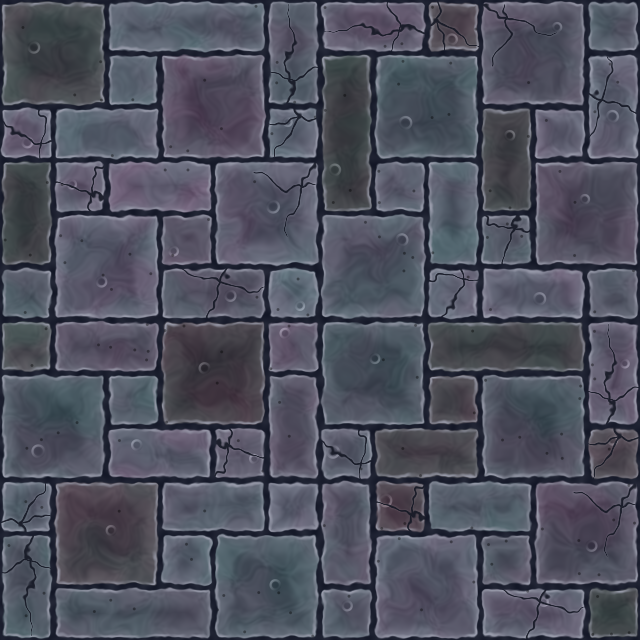
Give the GLSL for this texture, as a three.js fragment shader.

```glsl
// Painted stone paving: one 6 by 6 block of mixed slabs, turned to fill four quarters.
// Joint bit masks give each slab's rectangle; a rounded box distance shapes its edge,
// and gradient noise adds blotches, tints, craters, pits and forked cracks.
varying vec2 vUv;

#define CELLS 12.0                      // grid cells across the canvas
#define BLOCK 6.0                       // grid cells across one block
#define GAP 0.042                       // half joint width, in cells
#define ROUNDING 0.07                   // slab corner radius
#define WOBBLE 0.065                    // unevenness of slab edges
#define CRACK_WIDTH 0.017
#define CRACK_SHARE 0.48                // share of slabs that are cracked
#define PIT_SHARE 0.13
#define JOINT vec3(0.105, 0.12, 0.18)
#define CORE vec3(0.245, 0.25, 0.31)
#define RIM vec3(0.375, 0.388, 0.448)
#define LIT vec3(0.58, 0.59, 0.65)

float hash(vec2 p) {
  vec3 q = fract(p.xyx * 0.1031);
  q += dot(q, q.yzx + 33.33);
  return fract((q.x + q.y) * q.z);
}

vec2 hash2(vec2 p) { return vec2(hash(p), hash(p + 17.0)); }

float corner(vec2 i, vec2 f, float period) {
  float a = 6.2832 * hash(mod(i, period));
  return dot(vec2(cos(a), sin(a)), f);
}

// Gradient noise that wraps over the canvas
float noise(vec2 p, float freq) {
  p *= freq;
  float n = CELLS * freq;
  vec2 i = floor(p), f = p - i, e = vec2(1.0, 0.0);
  vec2 u = f * f * f * (f * (f * 6.0 - 15.0) + 10.0);
  return mix(mix(corner(i, f, n), corner(i + e.xy, f - e.xy, n), u.x),
             mix(corner(i + e.yx, f - e.yx, n), corner(i + 1.0, f - 1.0, n), u.x), u.y);
}

vec2 noise2(vec2 p, float freq) { return vec2(noise(p, freq), noise(p + 5.0, freq)); }

// Mask of line i, out of six
float pick(vec3 a, vec3 b, float i) {
  vec3 k = abs(vec3(0.0, 1.0, 2.0) - i), l = abs(vec3(3.0, 4.0, 5.0) - i);
  return dot(a, 1.0 - step(0.5, k)) + dot(b, 1.0 - step(0.5, l));
}

// Nearest joints on either side of a cell; set bits mark joints
vec2 span(float mask, float cell) {
  vec2 s = vec2(0.0, BLOCK);
  for (int i = 1; i < 6; i++) {
    float k = float(i);
    if (mod(floor((mask + 0.5) / exp2(k)), 2.0) > 0.5) {
      if (k <= cell) s.x = k;
      else s.y = min(s.y, k);
    }
  }
  return s;
}

// Distance to jagged branches that leave a hub
float crackDistance(vec2 v, vec2 seed) {
  float best = 9.0, turn = 6.2832 * hash(seed + 41.0);
  for (int i = 0; i < 4; i++) {
    float k = float(i), r = hash(seed + 7.0 * k + 3.0);
    float a = turn + 1.75 * k + 0.8 * r, len = mix(0.35, 1.5, r);
    vec2 dir = vec2(cos(a), sin(a));
    float along = clamp(dot(v, dir), 0.0, len);
    best = min(best, length(v - dir * along) + 0.01 * along / len);
  }
  return best;
}

void main() {
  // Block coordinates, turned per quarter
  vec2 p = vec2(vUv.x, 1.0 - vUv.y) * CELLS;
  vec2 block = floor(p / BLOCK), q = p - BLOCK * block;
  bool calm = block.y > block.x;
  if (block.x > block.y) q = vec2(BLOCK - q.y, q.x);
  else if (calm) q = BLOCK - q;

  // Slab rectangle
  vec2 c = floor(q);
  vec2 sx = span(pick(vec3(37.0, 45.0, 43.0), vec3(23.0, 27.0, 43.0), c.y), c.x);
  vec2 sy = span(pick(vec3(45.0, 29.0, 31.0), vec3(59.0, 43.0, 45.0), c.x), c.y);
  vec2 mid = 0.5 * vec2(sx.x + sx.y, sy.x + sy.y);
  vec2 size = 0.5 * vec2(sx.y - sx.x, sy.y - sy.x);
  vec2 local = q - mid, seed = 2.0 * mid, id = seed + 31.0 * block;

  // Depth inside the uneven rounded edge
  vec2 e = abs(local + WOBBLE * (noise2(p, 3.0) + 0.4 * noise2(p, 8.0))) - size + GAP + ROUNDING;
  float depth = ROUNDING - length(max(e, 0.0)) - min(max(e.x, e.y), 0.0);

  // Blotches and tints
  vec2 w = p + 3.0 * id + 0.5 * noise2(p, 2.0);
  float cloud = noise(w, 1.0) + 0.5 * noise(w, 2.0) + 0.3 * noise(w, 5.0);
  float core = smoothstep(0.1, 0.5, depth + 0.55 * cloud);
  vec3 col = mix(RIM, CORE, 0.75 * core) + 0.07 * cloud + 0.04 * noise(w, 7.0);
  col += (noise(w + 4.0, 1.0) + hash(id + 9.0) - 0.5) * vec3(-0.045, 0.032, 0.0);
  col *= mix(0.92, 1.1, hash(id + 5.0));
  if (hash(id) > 0.81) col *= vec3(0.78, 0.75, 0.7);

  // Worn bright edge, strongest at the corners
  vec2 reach = abs(local) / size;
  float tip = smoothstep(0.6, 0.95, min(reach.x, reach.y));
  float edge = smoothstep(0.0, 0.03, depth) * (1.0 - smoothstep(0.03, 0.085, depth));
  col = mix(col, LIT, edge * clamp(0.42 + 0.9 * noise(p, 4.0) + 0.3 * tip, 0.0, 0.9));
  col += 0.05 * exp(-9.0 * max(depth, 0.0));

  // Crater and small pits
  vec2 v = local - (hash2(id + 11.0) - 0.5) * 1.1 * size;
  float r = length(v), rad = mix(0.07, 0.11, hash(id + 2.0));
  float crater = step(0.6, hash(id + 23.0) + 0.4 * step(0.9, min(size.x, size.y)));
  float ring = 1.0 - smoothstep(0.008, 0.035, abs(r - rad));
  col += crater * (ring * (0.09 + 0.07 * (v.x + v.y) / rad) - 0.05 * (1.0 - smoothstep(0.4 * rad, rad, r)));
  vec2 g = floor(p * 3.0), o = fract(p * 3.0) - 0.5 - 0.6 * (hash2(g) - 0.5);
  col *= 1.0 - 0.4 * step(1.0 - PIT_SHARE, hash(g + 7.0)) * (1.0 - smoothstep(0.04, 0.12, length(o)));

  // Cracks with a faint light lip
  if (hash(seed + 13.0) < CRACK_SHARE * (calm ? 0.4 : 1.0)) {
    vec2 hub = (hash2(seed + 29.0) - 0.5) * 1.4 * size;
    float d = crackDistance(local - hub + 0.25 * noise2(q, 2.0) + 0.07 * noise2(q, 7.0), seed);
    col += 0.05 * (1.0 - smoothstep(0.02, 0.08, d));
    col = mix(col, JOINT * 0.8, 0.92 * (1.0 - smoothstep(CRACK_WIDTH * 0.5, CRACK_WIDTH * 2.0, d)));
  }

  // Joints
  vec3 joint = JOINT + 0.07 * noise(p, 5.0);
  gl_FragColor = vec4(mix(joint, col, smoothstep(-0.012, 0.026, depth)), 1.0);
}
```
